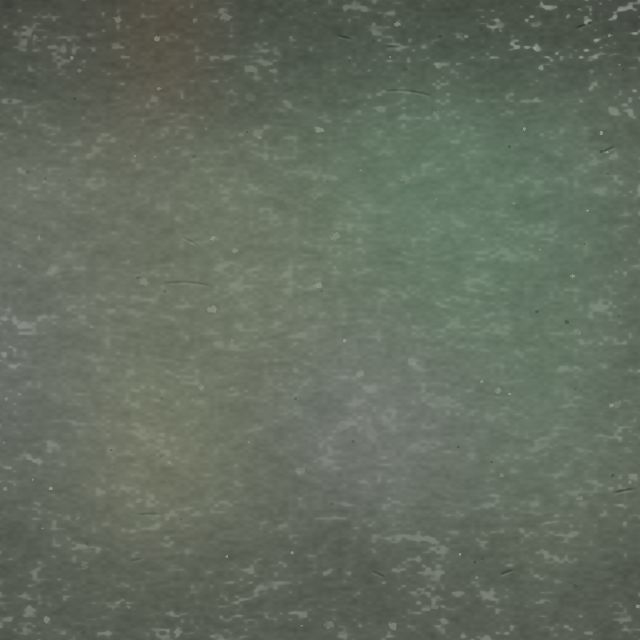
Give the GLSL for this texture, as a Shadertoy shader.

```glsl
// Worn grey-green painted slate with soft tinted clouds, fine mottling, pale flecks and scratches.
#define BASE_COLOR   vec3(0.405, 0.428, 0.380)
#define GREEN_TINT   vec3(0.385, 0.485, 0.405)
#define OLIVE_TINT   vec3(0.465, 0.485, 0.405)
#define GREY_TINT    vec3(0.450, 0.470, 0.445)
#define WARM_TINT    vec3(0.500, 0.465, 0.395)
#define FLECK_COLOR  vec3(0.640, 0.660, 0.590)
#define GRAIN_AMOUNT 0.120
#define CLOUD_AMOUNT 0.045
#define WEAR_AMOUNT  0.130
#define TOP_SHADE    0.270
#define BOTTOM_SHADE 0.150
#define SCRATCHES    12

vec2 hash2(vec2 p) {
    vec3 q = fract(p.xyx * vec3(0.1031, 0.1030, 0.0973));
    q += dot(q, q.yzx + 33.33);
    return fract((q.xx + q.yz) * q.zy);
}

float valueNoise(vec2 p) {
    vec2 cell = floor(p), f = fract(p);
    f = f * f * (3.0 - 2.0 * f);
    float low  = mix(hash2(cell).x, hash2(cell + vec2(1, 0)).x, f.x);
    float high = mix(hash2(cell + vec2(0, 1)).x, hash2(cell + vec2(1, 1)).x, f.x);
    return mix(low, high, f.y);
}

// Broad uneven clouds from layered, rotated sines, about -1 to 1
float sineClouds(vec2 p) {
    float sum = 0.0, amplitude = 0.5;
    for (int i = 0; i < 5; i++) {
        p = mat2(0.8, 0.6, -0.6, 0.8) * p * 1.7 + 1.3;
        sum += amplitude * sin(p.x + 1.4 * sin(p.y)) * cos(p.y + 0.6 * sin(p.x));
        amplitude *= 0.68;
    }
    return sum;
}

// Soft elliptical patch of tint
float glow(vec2 uv, vec2 center, vec2 size) {
    vec2 d = (uv - center) / size;
    return exp(-dot(d, d));
}

// Scattered cellular chips with ragged outlines; radius is in cell units
float flecks(vec2 uv, float cells, float chance, float radius) {
    vec2 p = uv * cells;
    float ragged = valueNoise(p * 2.5 / radius) - 0.5;
    float cover = 0.0;
    for (int y = -1; y <= 1; y++)
    for (int x = -1; x <= 1; x++) {
        vec2 id = floor(p) + vec2(x, y);
        vec2 spot = hash2(id + cells), kind = hash2(id + cells + 57.0);
        float r = radius * mix(0.45, 1.0, kind.y);
        vec2 d = (p - id - spot) * vec2(mix(0.65, 1.1, spot.y), 1.0);
        float shape = 1.0 - smoothstep(r * 0.6, r * 1.1, length(d) + ragged * r * 0.7);
        cover = max(cover, step(kind.x, chance) * mix(0.3, 1.0, spot.x) * shape);
    }
    return cover;
}

// Short thin strokes: dark groove with a paler lower lip
float scratches(vec2 uv, float pixel) {
    float light = 0.0;
    for (int i = 0; i < SCRATCHES; i++) {
        vec2 place = hash2(vec2(i, 7.0)), style = hash2(vec2(i, 31.0));
        float angle = (style.x - 0.5) * 0.9;
        float halfLength = mix(0.012, 0.07, style.y * style.y);
        vec2 d = mat2(cos(angle), -sin(angle), sin(angle), cos(angle)) * (uv - place);
        d.y += 3.0 * d.x * d.x;
        float along = 1.0 - smoothstep(0.4, 1.0, abs(d.x) / halfLength);
        float width = 0.0010 + 0.6 * pixel;
        float groove = exp(-pow(d.y / width, 2.0));
        float lip = exp(-pow((d.y + 0.003) / width, 2.0));
        light += along * mix(0.04, 0.11, place.x) * (0.6 * lip - groove);
    }
    return light;
}

void mainImage(out vec4 fragColor, in vec2 fragCoord) {
    vec2 uv = fragCoord / iResolution.xy;
    float pixel = 1.0 / iResolution.y;
    float clouds = sineClouds(uv * 3.0);
    vec2 drift = uv + 0.03 * vec2(clouds, sineClouds(uv.yx * 3.0 + 5.0));

    // Large colour regions
    vec3 color = BASE_COLOR;
    color = mix(color, GREEN_TINT, 0.85 * glow(drift, vec2(0.69, 0.69), vec2(0.32, 0.27)));
    color = mix(color, GREEN_TINT, 0.40 * glow(drift, vec2(0.82, 0.38), vec2(0.25, 0.24)));
    color = mix(color, OLIVE_TINT, 0.80 * glow(drift, vec2(0.24, 0.32), vec2(0.18, 0.15)));
    color = mix(color, OLIVE_TINT, 0.50 * glow(drift, vec2(0.34, 0.58), vec2(0.28, 0.22)));
    color = mix(color, GREY_TINT, 0.85 * glow(drift, vec2(0.58, 0.32), vec2(0.17, 0.15)));
    color = mix(color, GREY_TINT, 0.70 * glow(drift, vec2(0.00, 0.42), vec2(0.15, 0.24)));
    color = mix(color, WARM_TINT, 0.75 * glow(drift, vec2(0.24, 0.97), vec2(0.10, 0.15)));

    // Shaded borders
    float top = smoothstep(0.70, 1.0, drift.y);
    float bottom = 1.0 - smoothstep(0.0, 0.30, drift.y);
    float side = smoothstep(0.38, 0.52, abs(drift.x - 0.5));
    color *= (1.0 - TOP_SHADE * top) * (1.0 - BOTTOM_SHADE * bottom) * (1.0 - 0.06 * side);

    // Mottling, slightly drawn out sideways
    float coarse = valueNoise(drift * vec2(18.0, 34.0));
    float medium = valueNoise(drift * vec2(56.0, 92.0) + 11.0);
    float fine   = valueNoise(uv * vec2(130.0, 190.0) + 23.0);
    float streak = valueNoise(drift * vec2(20.0, 170.0) + 41.0);
    float grain = 0.20 * coarse + 0.30 * medium + 0.32 * fine + 0.18 * streak - 0.5;
    color *= 1.0 + CLOUD_AMOUNT * clouds;
    color += GRAIN_AMOUNT * grain;

    // Rubbed patches, strongest near the edges and the upper right
    float wear = 0.2 + 0.5 * max(max(top, bottom), side) + glow(uv, vec2(0.92, 0.96), vec2(0.2, 0.1));
    color += WEAR_AMOUNT * wear * smoothstep(0.10, 0.26, grain);

    // Faded discs, small chips, pinpoint specks and scratches
    float chips = 0.28 * flecks(uv, 9.0, 0.10, 0.15);
    chips = max(chips, 0.55 * flecks(uv, 24.0, 0.05 * (0.4 + wear), 0.19));
    chips = max(chips, 0.75 * flecks(uv, 50.0, 0.025 * (0.4 + wear), 0.20));
    color = mix(color, FLECK_COLOR, chips);
    color -= 0.10 * flecks(uv + 0.37, 42.0, 0.025, 0.14);
    color += scratches(uv, pixel);

    fragColor = vec4(clamp(color, 0.0, 1.0), 1.0);
}
```
